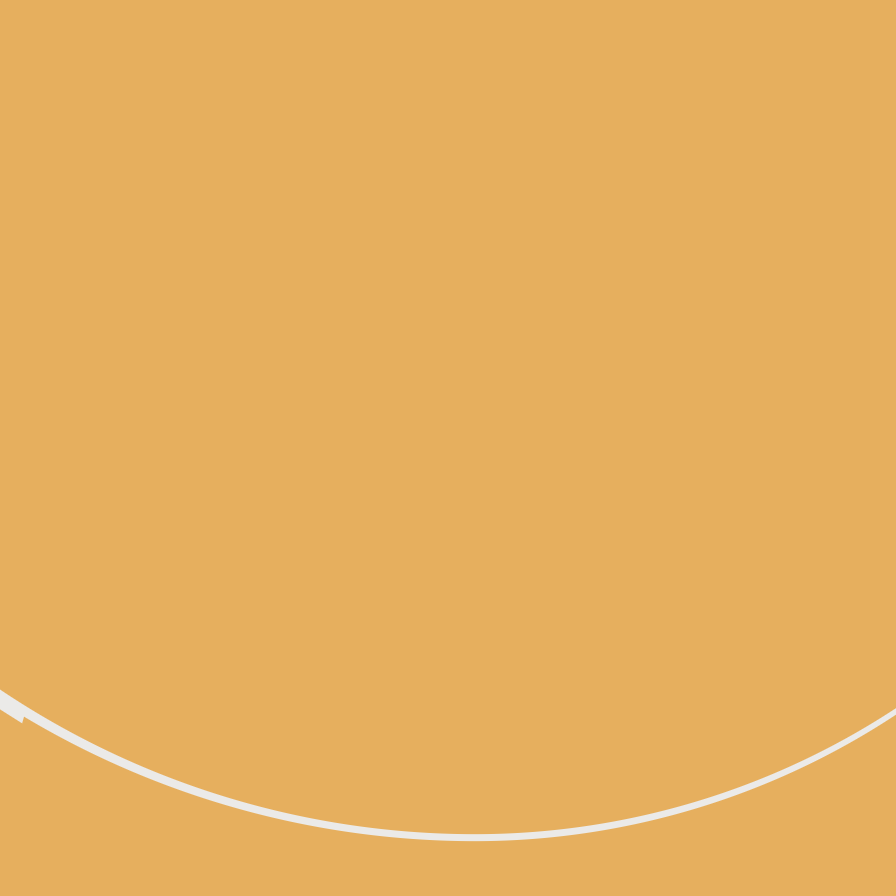
Write a Shadertoy shader that draws this background.

```glsl
// A flat amber field crossed by a thin pale arc that sags towards the bottom.
// The stroke lies between two lopsided bowls, each made of two circle arcs,
// and a small slanted tab thickens it at the left border.

const vec3 AMBER = vec3(0.902, 0.686, 0.369);
const vec3 PALE  = vec3(0.922, 0.918, 0.910);

// Signed distance to a bowl with its own radius on each side of its lowest point
float bowl(vec2 p, vec2 lowest, float leftRadius, float rightRadius) {
    float radius = p.x < lowest.x ? leftRadius : rightRadius;
    return length(p - lowest - vec2(0.0, radius)) - radius;
}

// Signed distance to the line a-b, negative on the left of its direction
float halfPlane(vec2 p, vec2 a, vec2 b) {
    vec2 dir = normalize(b - a);
    return dot(p - a, vec2(dir.y, -dir.x));
}

// Antialiased coverage of a signed distance
float coverage(float dist, float pixel) {
    return clamp(0.5 - dist / pixel, 0.0, 1.0);
}

void mainImage(out vec4 fragColor, in vec2 fragCoord) {
    vec2 p = fragCoord / iResolution.xy;
    float pixel = 1.0 / min(iResolution.x, iResolution.y);

    // Tapered stroke between the inner and outer bowls
    float inner = bowl(p, vec2(0.530, 0.0690), 0.9505, 0.8555);
    float outer = bowl(p, vec2(0.530, 0.0612), 0.9805, 0.8530);
    float stroke = max(outer, -inner);

    // Slanted tab at the left end, bounded by its lower and right sides
    vec2 corner = vec2(0.0247, 0.1927);
    float lowerSide = halfPlane(p, vec2(0.0, 0.2083), corner);
    float rightSide = halfPlane(p, corner, vec2(0.0273, 0.2018));
    float tab = max(max(lowerSide, rightSide), -inner);

    float mask = coverage(min(stroke, tab), pixel);
    fragColor = vec4(mix(AMBER, PALE, mask), 1.0);
}
```
